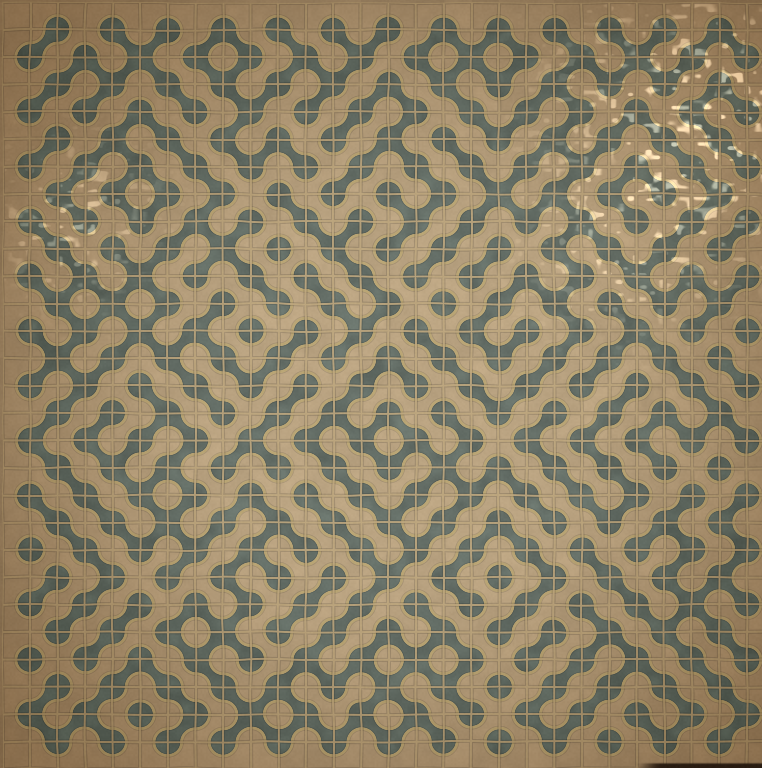
Reproduce this pattern procedurally as a Shadertoy shader.

```glsl
// Glazed two-colour Truchet wall: 26 x 26 patterned tiles with a plain border.
// Quarter arcs join checkerboard-coloured corners; mirrored blocks plus random
// turns make zigzags and diamonds, under a warm light that fades to the edges.

float hash(vec2 p) {
    vec3 q = fract(vec3(p.xyx) * 0.1031);
    q += dot(q, q.yzx + 33.33);
    return fract((q.x + q.y) * q.z);
}

float noise(vec2 p) {
    vec2 i = floor(p), f = fract(p);
    f = f * f * (3.0 - 2.0 * f);
    return mix(mix(hash(i), hash(i + vec2(1, 0)), f.x),
               mix(hash(i + vec2(0, 1)), hash(i + vec2(1, 1)), f.x), f.y);
}

// Distance to the quarter arc round one corner; corners off the panel have none.
float cornerArc(vec2 f, vec2 id, vec2 corner) {
    vec2 v = id + corner;
    bool outside = min(v.x, v.y) < -0.5 || max(v.x, v.y) > 26.5;
    return outside ? 9.0 : length(f - corner) - 0.5;
}

// Signed distance to the blue shape in a tile, negative inside.
float blueShape(vec2 f, vec2 id) {
    bool odd = mod(id.x + id.y, 2.0) > 0.5;
    bool border = min(id.x, id.y) < -0.5 || max(id.x, id.y) > 25.5;

    // Mirrored blocks of slanted stripes, with some tiles turned at random
    float block = floor((id.x + 1.0) / 4.5) + floor((id.y - 0.9) / 4.7);
    bool rising = mod(block, 2.0) < 0.5;
    if (hash(id + 17.0) < 0.2) rising = !rising;
    if (border) rising = odd;

    float d = rising
        ? min(cornerArc(f, id, vec2(0, 0)), cornerArc(f, id, vec2(1, 1)))
        : min(cornerArc(f, id, vec2(1, 0)), cornerArc(f, id, vec2(0, 1)));
    return rising == odd ? d : -d;
}

// Soft-edged line of the given half width
float stroke(float d, float halfWidth, float aa) {
    return 1.0 - smoothstep(halfWidth - aa, halfWidth + aa, abs(d));
}

void mainImage(out vec4 fragColor, in vec2 fragCoord) {
    vec2 uv = fragCoord / iResolution.xy;
    float aa = 14.0 / iResolution.y;

    // Tile grid, counted from the top left, slightly uneven
    vec2 p = vec2(uv.x * 27.63, (1.0 - uv.y) * 28.05) - 1.09;
    p += 0.07 * (vec2(noise(p * 0.7), noise(p * 0.7 + 40.0)) - 0.5);
    vec2 id = floor(p), f = p - id;
    float shape = blueShape(f, id);
    vec2 edge = min(f, 1.0 - f);
    float joint = min(edge.x, edge.y);

    // Glazes, dimmer and browner away from the middle
    float shade = smoothstep(0.2, 0.75, length((uv - vec2(0.52, 0.48)) * vec2(1.05, 1.0)));
    vec3 cream = mix(vec3(0.74, 0.65, 0.515), vec3(0.54, 0.43, 0.30), shade);
    vec3 blue = mix(vec3(0.40, 0.44, 0.41), vec3(0.29, 0.32, 0.28), shade);
    vec3 ridge = mix(vec3(0.73, 0.65, 0.46), vec3(0.57, 0.48, 0.31), shade);
    vec3 grout = mix(vec3(0.75, 0.66, 0.50), vec3(0.57, 0.47, 0.32), shade);

    // Tile tone and pooled glaze
    float tone = 0.96 + 0.06 * hash(id + 5.0) + 0.04 * (noise(p * 3.0) - 0.5);
    cream *= tone;
    blue *= tone * (0.93 + 0.16 * noise(p * 2.3 + 9.0));
    vec3 col = mix(cream, blue, smoothstep(aa, -aa, shape + 0.04));

    // Raised outline with a faint shadow, then the grout
    col *= 1.0 - 0.10 * stroke(shape, 0.085, aa);
    col = mix(col, ridge, stroke(shape, 0.05, aa));
    col *= 1.0 - 0.13 * stroke(joint, 0.075, aa);
    col = mix(col, grout, 0.9 * stroke(joint, 0.035, aa));

    // Broken window glints on the glaze
    float glow = exp(-dot(uv - vec2(0.92, 0.84), uv - vec2(0.92, 0.84)) * 45.0)
               + 0.6 * exp(-dot(uv - vec2(0.10, 0.71), uv - vec2(0.10, 0.71)) * 130.0)
               + 0.5 * exp(-dot(uv - vec2(0.82, 0.68), uv - vec2(0.82, 0.68)) * 100.0);
    float glint = smoothstep(0.66, 0.88, noise(p * vec2(3.2, 4.5) + 3.0 * hash(id)));
    col += glow * (0.04 + 0.42 * glint * smoothstep(0.03, 0.12, joint)) * vec3(1.0, 0.95, 0.85);

    // Plain outer strip and the dark gap at the foot
    float strip = smoothstep(-1.0 + aa, -1.0 - aa, min(p.x, p.y));
    col = mix(col, cream * 0.94, strip);
    float gap = smoothstep(0.83, 0.87, uv.x) * smoothstep(0.008, 0.004, uv.y);
    col = mix(col, vec3(0.16, 0.11, 0.07), gap);

    col += 0.018 * (noise(uv * 420.0) - 0.5);
    fragColor = vec4(clamp(col, 0.0, 1.0), 1.0);
}
```
